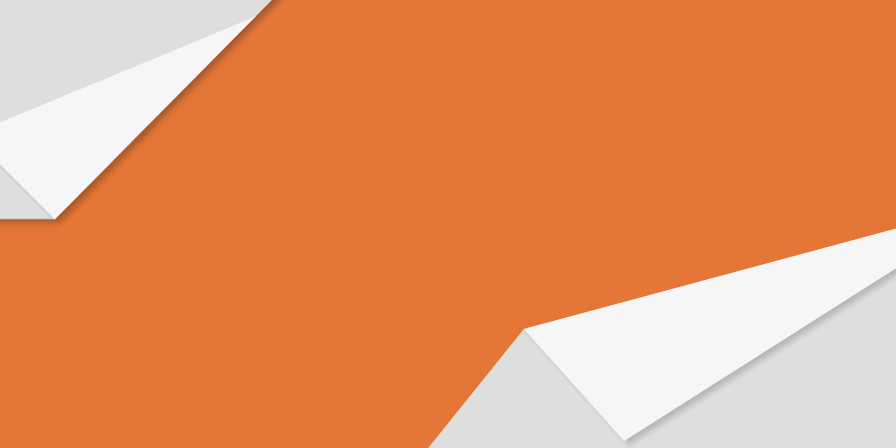
Give the GLSL for this background, as a WebGL 2 fragment shader.

```glsl
#version 300 es
precision highp float;
// Orange cover with two folded paper corners casting soft shadows.

uniform vec2 u_resolution;
out vec4 outColor;

const vec3 ORANGE = vec3(0.894, 0.463, 0.216);
const vec3 SHEET = vec3(0.871);
const vec3 FLAP = vec3(0.970, 0.963, 0.968);
const vec3 RIM = vec3(0.74, 0.75, 0.76);

const vec2 SHADOW_OFFSET = vec2(0.011, -0.008);
const float SHADOW_BLUR = 0.014;
const float COVER_SHADOW = 0.25;
const float SHEET_SHADOW = 0.18;
const float RIM_WIDTH = 0.004;

// Fold points; the canvas is 2 wide and 1 high
const vec2 UPPER_TOP = vec2(0.607, 1.0);
const vec2 UPPER_RIDGE = vec2(0.565, 0.961);
const vec2 UPPER_TIP = vec2(0.1224, 0.5104);
const vec2 UPPER_BASE = vec2(0.0, 0.5104);
const vec2 UPPER_FOLD_LOW = vec2(0.0, 0.6328);
const vec2 UPPER_FOLD_HIGH = vec2(0.0, 0.7266);
const vec2 LOWER_BASE = vec2(0.9557, 0.0);
const vec2 LOWER_PEAK = vec2(1.1693, 0.2656);
const vec2 LOWER_TIP = vec2(1.3932, 0.0156);
const vec2 LOWER_FOLD_LOW = vec2(2.0, 0.4010);
const vec2 LOWER_FOLD_HIGH = vec2(2.0, 0.4896);

// Signed distance to the line a-b, negative on its left
float edge(vec2 p, vec2 a, vec2 b) {
    vec2 dir = normalize(b - a);
    return dot(p - a, vec2(dir.y, -dir.x));
}

float upperSheet(vec2 p) {
    return max(edge(p, UPPER_BASE, UPPER_TIP), edge(p, UPPER_TIP, UPPER_TOP));
}

float upperFlap(vec2 p) {
    float sides = max(edge(p, UPPER_FOLD_LOW, UPPER_TIP), edge(p, UPPER_TIP, UPPER_TOP));
    return max(sides, edge(p, UPPER_RIDGE, UPPER_FOLD_HIGH));
}

float lowerSheet(vec2 p) {
    return max(edge(p, LOWER_FOLD_HIGH, LOWER_PEAK), edge(p, LOWER_PEAK, LOWER_BASE));
}

float lowerFlap(vec2 p) {
    float sides = max(edge(p, LOWER_PEAK, LOWER_TIP), edge(p, LOWER_TIP, LOWER_FOLD_LOW));
    return max(sides, edge(p, LOWER_FOLD_HIGH, LOWER_PEAK));
}

float fill(float d) {
    return clamp(0.5 - d * u_resolution.y, 0.0, 1.0);
}

float shadow(float d) {
    return 1.0 - smoothstep(-SHADOW_BLUR, SHADOW_BLUR, d);
}

void main() {
    vec2 p = gl_FragCoord.xy / u_resolution * vec2(2.0, 1.0);
    vec2 q = p - SHADOW_OFFSET;

    // Cover, darkened around the upper sheet
    vec3 color = ORANGE * (1.0 - COVER_SHADOW * shadow(upperSheet(q)));

    // Grey undersides, with a thin rim along the upper sheet's base
    float rim = 1.0 - smoothstep(0.0, RIM_WIDTH, p.y - UPPER_BASE.y);
    vec3 upper = SHEET * (1.0 - SHEET_SHADOW * shadow(upperFlap(q)));
    vec3 lower = SHEET * (1.0 - SHEET_SHADOW * shadow(lowerFlap(q)));
    color = mix(color, mix(upper, RIM, rim), fill(upperSheet(p)));
    color = mix(color, lower, fill(lowerSheet(p)));

    // White folded flaps
    color = mix(color, FLAP, max(fill(upperFlap(p)), fill(lowerFlap(p))));

    outColor = vec4(color, 1.0);
}
```
